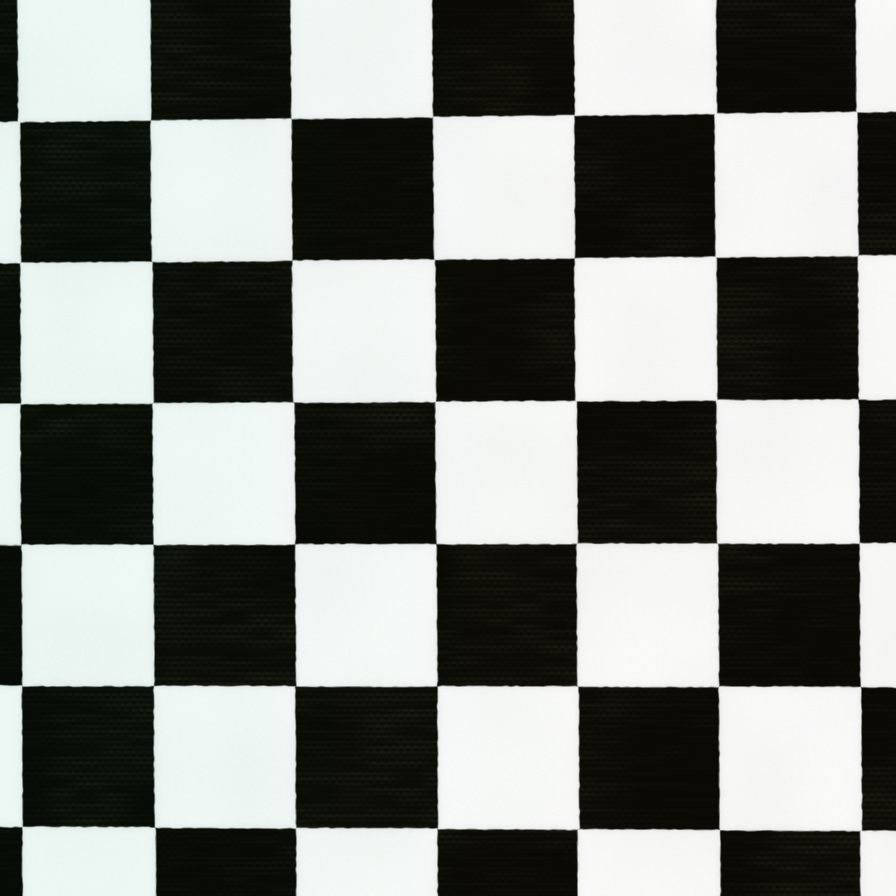
This pattern is drawn by a Shadertoy shader. Its source:

```glsl
// Black and white checkered cloth, about six squares across and down, cropped
// at the borders. A gently skewed grid gives a signed distance to the square
// edges; noise adds edge wobble, woven sheen in the dark and tint in the light.

#define PITCH vec2(0.1576, 0.1589)   // size of one square
#define ORIGIN vec2(0.4857, 0.0749)  // one grid crossing
#define EDGE_SOFT 0.0014             // half width of the printed edge
#define EDGE_JITTER 0.014            // edge shift per square, in squares
#define EDGE_WOBBLE 0.0012           // fine unevenness along edges
#define INK_SHRINK 0.0005            // dark squares are slightly small
#define WEAVE 170.0                  // threads per canvas
#define TILT 0.0208                  // fan-out of the horizontal lines
#define LEAN 0.006                   // lean of the vertical lines
#define LIGHT vec3(0.955, 0.965, 0.957)
#define DARK vec3(0.028, 0.036, 0.012)
#define SHEEN vec3(0.115, 0.135, 0.090)

const float TAU = 6.2831853;

float hash(vec2 p) {
    return fract(sin(dot(p, vec2(127.1, 311.7))) * 43758.5453);
}

float noise(vec2 p) {
    vec2 i = floor(p), f = fract(p);
    f = f * f * (3.0 - 2.0 * f);
    return mix(mix(hash(i), hash(i + vec2(1, 0)), f.x),
               mix(hash(i + vec2(0, 1)), hash(i + vec2(1, 1)), f.x), f.y);
}

// Slack in the cloth: fanning rows, leaning columns, narrow left column
vec2 drape(vec2 uv) {
    vec2 p = uv;
    p.x += LEAN * (uv.y - 0.5);
    p.x -= 0.0104 * (1.0 - smoothstep(0.02, 0.17, uv.x));
    p.y -= TILT * (uv.y - 0.3) * (uv.x - 0.5);
    return p;
}

// Signed distance to the square edges, positive inside dark squares
float checker(vec2 p) {
    vec2 q = (p - ORIGIN) / PITCH;
    vec2 nearestEdge = floor(q + 0.5);
    q.x += EDGE_JITTER * (hash(vec2(nearestEdge.x, floor(q.y))) - 0.5);
    vec2 cell = floor(q);
    vec2 gap = (0.5 - abs(fract(q) - 0.5)) * PITCH;
    float side = mod(cell.x + cell.y, 2.0) > 0.5 ? 1.0 : -1.0;
    return side * min(gap.x, gap.y);
}

// Brightness of the staggered threads, strongest in soft patches
float weave(vec2 uv) {
    vec2 t = uv * WEAVE;
    float thread = 0.5 + 0.5 * sin(TAU * t.y);
    float knot = 0.5 + 0.5 * sin(TAU * 0.7 * t.x + 0.5 * TAU * floor(t.y));
    float streak = noise(t * vec2(0.18, 1.0));
    float patchy = smoothstep(0.25, 0.85, noise(uv * 11.0 + 4.0));
    return (0.1 + 0.5 * thread * streak + 0.25 * knot * streak) * (0.35 + 0.65 * patchy);
}

void mainImage(out vec4 fragColor, in vec2 fragCoord) {
    vec2 uv = fragCoord / iResolution.xy;
    float soft = max(EDGE_SOFT, 0.8 / iResolution.y);

    // Square edges, slightly frayed by the threads
    float d = checker(drape(uv)) - INK_SHRINK;
    d += EDGE_WOBBLE * (noise(uv * WEAVE) - 0.5);
    float ink = smoothstep(-soft, soft, d);

    // Light squares: cool on the left, clean on the right, dim by the edges
    float cool = 1.0 - smoothstep(0.0, 0.7, uv.x);
    vec3 light = LIGHT + mix(vec3(0.012, 0.006, 0.008), vec3(-0.035, 0.0, -0.007), cool);
    light -= 0.018 * (noise(uv * 14.0) - 0.5) + 0.008 * (hash(floor(uv * 512.0)) - 0.5);
    light -= 0.06 * exp(-max(-d, 0.0) / 0.003);

    // Dark squares: woven sheen, greener on the left and warmer on the right
    vec3 dark = mix(DARK, SHEEN, weave(uv));
    dark += mix(vec3(0.010, -0.006, 0.0), vec3(-0.008, 0.004, 0.003), cool);

    fragColor = vec4(clamp(mix(light, dark, ink), 0.0, 1.0), 1.0);
}
```
